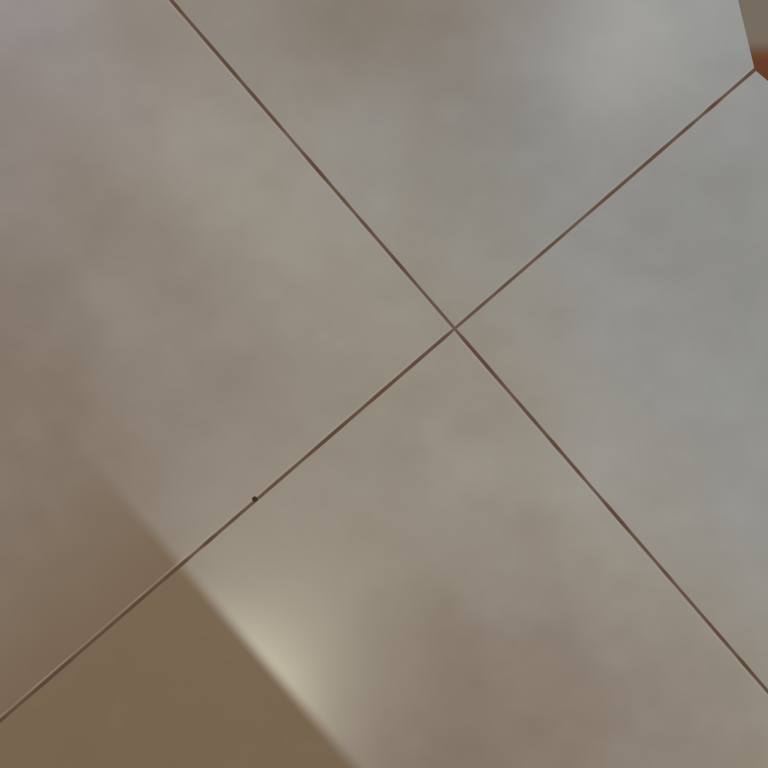
A Shadertoy shader for this texture:

```glsl
// Large beige floor tiles laid diagonally, with thin dark joints and a patch of window light.

const vec2 JUNCTION = vec2(0.592, 0.572);   // where four tiles meet
const float TILE_ANGLE = 0.712;
const float TILE_SIZE = 0.85;
const float JOINT_HALF_WIDTH = 0.0021;
const float LIGHT_EDGE = -0.47;             // shadow boundary, along the tile axis

const vec3 BROWN = vec3(0.46, 0.38, 0.29);
const vec3 TAUPE = vec3(0.52, 0.47, 0.42);
const vec3 BEIGE = vec3(0.58, 0.55, 0.50);
const vec3 COOL_GREY = vec3(0.57, 0.57, 0.56);
const vec3 LILAC = vec3(0.57, 0.54, 0.54);
const vec3 SUNLIT = vec3(0.78, 0.75, 0.66);
const vec3 JOINT = vec3(0.35, 0.26, 0.21);
const vec3 JOINT_RIM = vec3(0.65, 0.60, 0.54);
const vec3 WOOD = vec3(0.40, 0.24, 0.16);

float hash(vec2 p) {
    return fract(sin(dot(p, vec2(127.1, 311.7))) * 43758.5453);
}

float noise(vec2 p) {
    vec2 i = floor(p), f = fract(p);
    f = f * f * (3.0 - 2.0 * f);
    return mix(mix(hash(i), hash(i + vec2(1, 0)), f.x),
               mix(hash(i + vec2(0, 1)), hash(i + vec2(1, 1)), f.x), f.y);
}

float fbm(vec2 p) {
    float sum = 0.0, amplitude = 0.5;
    for (int i = 0; i < 5; i++) {
        sum += amplitude * noise(p);
        p = mat2(1.6, 1.2, -1.2, 1.6) * p + 7.3;
        amplitude *= 0.5;
    }
    return sum;
}

// Soft elliptical spot, 1 at its centre
float spot(vec2 p, vec2 center, vec2 radius) {
    vec2 d = (p - center) / radius;
    return exp(-dot(d, d));
}

// Antialiased band around distance 0
float band(float d, float halfWidth, float aa) {
    return 1.0 - smoothstep(halfWidth - aa, halfWidth + aa, abs(d));
}

// Rotated frame: x runs along one joint, y along the other
vec2 toTileFrame(vec2 uv) {
    float c = cos(TILE_ANGLE), s = sin(TILE_ANGLE);
    return mat2(c, -s, s, c) * (uv - JUNCTION);
}

// Broad colour drift and cloudy stains of the ceramic
vec3 tileSurface(vec2 uv, vec2 t) {
    float cloud = fbm(uv * 5.0) - 0.48;
    float fine = fbm(uv * vec2(26.0, 34.0)) - 0.48;
    vec3 col = mix(TAUPE, BEIGE, smoothstep(-0.55, 0.0, t.x + 0.25 * cloud));
    col = mix(col, COOL_GREY, smoothstep(-0.1, 0.3, t.x + 0.2 * cloud));
    col = mix(col, LILAC, 0.8 * spot(uv, vec2(0.0, 0.92), vec2(0.2, 0.25)));
    col = mix(col, TAUPE, 0.6 * spot(t, vec2(-0.24, 0.34), vec2(0.07, 0.28)));
    col = mix(col, TAUPE, 0.7 * spot(uv, vec2(0.52, 1.0), vec2(0.18, 0.14)));
    col = mix(col, TAUPE, 0.8 * spot(uv, vec2(0.68, 0.06), vec2(0.24, 0.14)));
    col += 0.08 * spot(uv, vec2(0.82, 0.95), vec2(0.10, 0.13));
    col += cloud * vec3(0.07, 0.08, 0.09) + fine * 0.025;
    return col + 0.012 * (hash(floor(t / TILE_SIZE) + 3.0) - 0.5);
}

// Shadow on one side of a straight edge, a bright glare on the other
vec3 windowLight(vec3 col, vec2 t) {
    float d = t.x - LIGHT_EDGE;
    float lit = smoothstep(-0.012, 0.012, d);
    float shade = (1.0 - lit) * (1.0 - smoothstep(-0.05, 0.25, t.y));
    float glare = lit * exp(-max(d, 0.0) / 0.075) * spot(t, vec2(t.x, -0.18), vec2(1.0, 0.12));
    float haze = lit * spot(t, vec2(-0.38, -0.06), vec2(0.15, 0.20));
    col = mix(col, BROWN, 0.8 * shade);
    col = mix(col, BEIGE * 1.04, 0.6 * haze);
    return mix(col, SUNLIT, 0.95 * glare);
}

// Dark grooves with a pale rim on one side
vec3 joints(vec3 col, vec2 t, float aa) {
    vec2 d = mod(t + 0.5 * TILE_SIZE, TILE_SIZE) - 0.5 * TILE_SIZE;
    float wear = noise(t * 45.0);
    float rim = max(band(d.x + 0.0042, 0.001, aa), band(d.y - 0.0042, 0.001, aa));
    float width = JOINT_HALF_WIDTH * (0.85 + 0.3 * wear);
    float groove = max(band(d.x, width, aa), band(d.y, width, aa));
    float chip = band(length(t - vec2(-0.342, 0.002)), 0.0035, aa);
    col = mix(col, JOINT_RIM, rim * (0.15 + 0.4 * wear));
    col = mix(col, JOINT, groove * (0.75 + 0.2 * wear));
    return mix(col, JOINT * 0.7, chip);
}

// Wooden object cutting off the top right corner
vec3 cornerObject(vec3 col, vec2 uv, float aa) {
    float side = uv.x - 0.961 - 0.24 * (1.0 - uv.y);
    float under = uv.y - 0.909 + 0.85 * (uv.x - 0.983);
    float mask = smoothstep(-aa, aa, min(side, under));
    vec3 wood = mix(WOOD, TAUPE * 0.9, smoothstep(0.92, 0.95, uv.y));
    return mix(col, wood, mask);
}

void mainImage(out vec4 fragColor, in vec2 fragCoord) {
    vec2 uv = fragCoord / iResolution.xy;
    float aa = 0.8 / iResolution.y;
    vec2 t = toTileFrame(uv);
    vec3 col = windowLight(tileSurface(uv, t), t);
    col = joints(col, t, aa);
    col = cornerObject(col, uv, aa);
    fragColor = vec4(clamp(col, 0.0, 1.0), 1.0);
}
```
